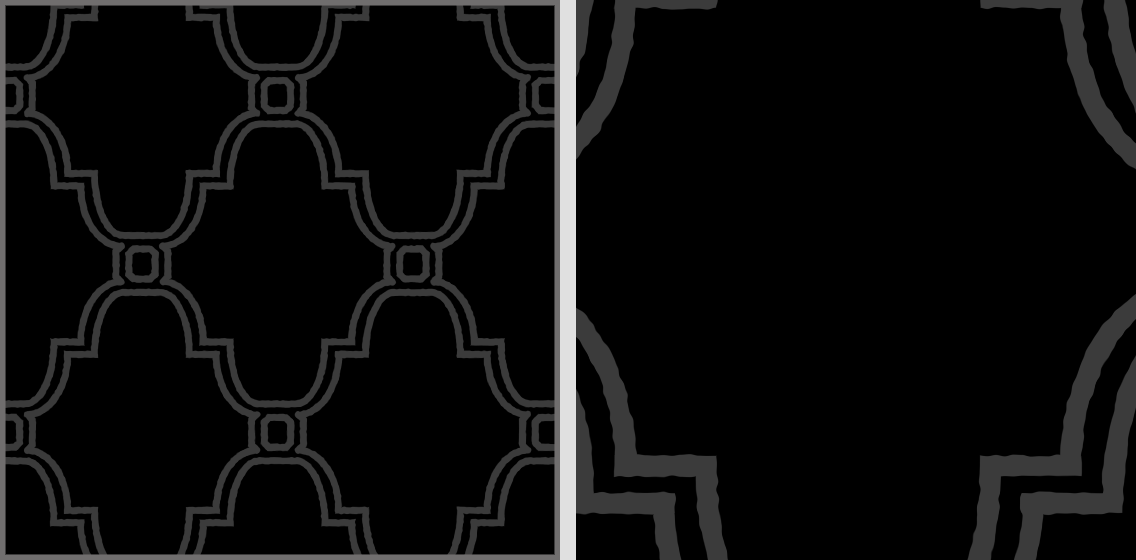
Left: the whole. Right: its middle third, enlarged.
This pattern is drawn by a WebGL 2 fragment shader. Its source:

```glsl
#version 300 es
precision highp float;
// Double-line stepped trellis with octagonal links, grey on black, in a thin frame.

#define UNITS 768.0                  // design units across the canvas
#define HALF_CELL vec2(185.8, 231.0) // offset between neighbouring links
#define LINK_ORIGIN vec2(380.5, 637.0)
#define LINE_HALF 4.8                // half the line width
#define FRAME 7.6                    // frame width
#define WEAR 1.3                     // roughness of the line edges
#define WEAR_GRAIN 4.0               // size of the rough spots
#define BLACK vec3(0.0)
#define LINE_GREY vec3(0.23)
#define FRAME_GREY vec3(0.44, 0.43, 0.43)

uniform vec2 u_resolution;
out vec4 fragColor;

float hash(vec2 p) {
    vec3 h = fract(p.xyx * 0.1031);
    h += dot(h, h.yzx + 33.33);
    return fract((h.x + h.y) * h.z);
}

float noise(vec2 p) {
    vec2 i = floor(p), f = fract(p);
    f = f * f * (3.0 - 2.0 * f);
    return mix(mix(hash(i), hash(i + vec2(1, 0)), f.x),
               mix(hash(i + vec2(0, 1)), hash(i + vec2(1, 1)), f.x), f.y);
}

float boxDist(vec2 p, vec2 center, vec2 halfSize) {
    vec2 d = abs(p - center) - halfSize;
    return length(max(d, 0.0)) + min(max(d.x, d.y), 0.0);
}

float segmentDist(vec2 p, vec2 a, vec2 b) {
    vec2 ab = b - a;
    return length(p - a - ab * clamp(dot(p - a, ab) / dot(ab, ab), 0.0, 1.0));
}

// Stroke along a flat top that falls into a quarter ellipse.
float archStroke(vec2 p, vec2 center, vec2 radius) {
    vec2 v = vec2(max(p.x - center.x, 0.0), center.y - p.y) / radius;
    float k = max(length(v), 1e-3);
    float d = (k - 1.0) * k / max(length(v / radius), 1e-6);
    return max(abs(d) - LINE_HALF, p.y - center.y);
}

// Everything that belongs to one link, in its positive quadrant.
float linkMotif(vec2 p) {
    // Octagonal ring
    float oct = max(max(p.x - 18.0, p.y - 20.5), (p.x + p.y - 32.0) * 0.7071);
    float d = abs(oct) - LINE_HALF;

    // Side bar with its slanted tip
    d = min(d, boxDist(p, vec2(35.5, 0.0), vec2(LINE_HALF, 19.0)));
    d = min(d, segmentDist(p, vec2(35.5, 17.5), vec2(28.5, 24.5)) - LINE_HALF);

    // Outer arch, then the shoulder it steps onto
    d = min(d, archStroke(p, vec2(25.0, 124.0), vec2(40.0, 85.0)));
    d = min(d, boxDist(p, vec2(83.5, 124.0), vec2(18.5 + LINE_HALF, LINE_HALF)));

    // Inner arch, open above the ring
    float inner = archStroke(p, vec2(27.0, 107.0), vec2(57.0, 83.0));
    return min(d, max(inner, 27.0 - p.x));
}

float trellis(vec2 p) {
    vec2 period = 2.0 * HALF_CELL;
    vec2 q = abs(mod(p - LINK_ORIGIN + HALF_CELL, period) - HALF_CELL);
    return min(linkMotif(q), linkMotif(HALF_CELL - q));
}

void main() {
    float unit = UNITS / min(u_resolution.x, u_resolution.y);
    vec2 p = gl_FragCoord.xy * unit;
    vec2 size = u_resolution * unit;
    float soft = 0.7 * unit;

    // Lines with slightly worn edges
    float d = trellis(p) + WEAR * (noise(p / WEAR_GRAIN) - 0.5);
    vec3 color = mix(LINE_GREY, BLACK, smoothstep(-soft, soft, d));

    // Frame
    vec2 margin = min(p, size - p);
    float edge = min(margin.x, margin.y) - FRAME;
    color = mix(FRAME_GREY, color, smoothstep(-soft, soft, edge));

    fragColor = vec4(color, 1.0);
}
```
